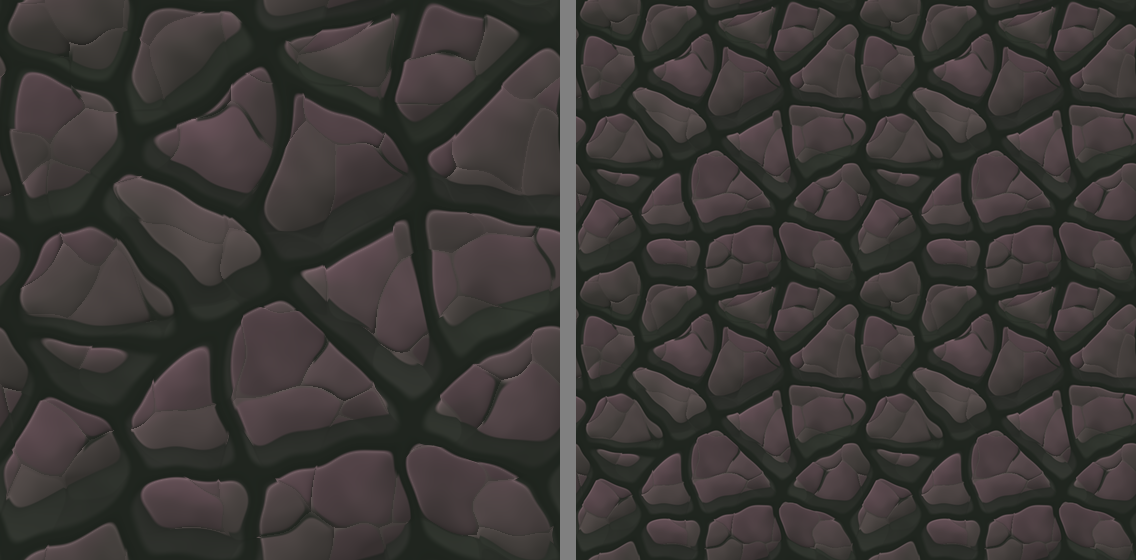
Left: one tile. Right: repeated 2 by 2.
Reproduce this texture procedurally as a Shadertoy shader.

```glsl
const float TAU = 6.2831853;

// Layout, in canvas units
const vec2 STONE_GRID = vec2(4.0, 5.0);
const vec2 FACET_GRID = vec2(7.0, 8.0);
const float JITTER = 0.85;
const float STONE_SPREAD = 0.011;
const float FACET_SPREAD = 0.003;
const float STONE_ROUND = 0.010;
const float FACET_ROUND = 0.005;
const float GAP_WIDTH = 0.009;
const float SIDE_DROP = 0.046;
const float CHIP_SIZE = 0.012;
const float WARP = 0.011;
const vec2 LIGHT = vec2(-0.5, 0.866);

// Palette
const vec3 GAP_COLOR = vec3(0.125, 0.147, 0.122);
const vec3 SIDE_GREEN = vec3(0.172, 0.195, 0.164);
const vec3 SIDE_GREY = vec3(0.180, 0.180, 0.172);
const vec3 FACE_DIM = vec3(0.205, 0.200, 0.185);
const vec3 FACE_BRIGHT = vec3(0.365, 0.332, 0.322);
const vec3 MAUVE_TINT = vec3(1.06, 0.93, 1.03);
const vec3 EDGE_GLOW = vec3(0.085, 0.078, 0.078);

struct Cell {
    float edge;  // distance to the outline
    float face;  // distance to the rim of the raised top
    vec2 slope;  // direction towards the closest rim
    vec3 id;
};

vec3 hash3(vec2 cell, float seed) {
    vec3 q = fract(vec3(cell.xyx + seed) * vec3(0.1031, 0.1030, 0.0973));
    q += dot(q, q.yxz + 33.33);
    return fract((q.xxy + q.yzz) * q.zyx);
}

// Layered sines; the frequency turns 45 degrees per layer and stays whole
float brush(vec2 p, vec2 freq) {
    float sum = 0.0, amp = 0.5;
    for (int i = 0; i < 5; i++) {
        float along = TAU * dot(freq, p) + 3.0 * sum;
        float across = TAU * dot(vec2(-freq.y, freq.x), p) + float(i) * 1.7;
        sum += amp * sin(along) * cos(across - 2.0 * sum);
        freq = vec2(freq.x - freq.y, freq.x + freq.y);
        amp *= 0.62;
    }
    return sum;
}

vec2 warp(vec2 p) {
    vec2 a = sin(TAU * (p.yx * vec2(3.0, 2.0) + p * vec2(1.0, 2.0)));
    vec2 b = sin(TAU * (p.yx * vec2(7.0, 8.0) - p * vec2(5.0, 3.0)) + 2.0 * a.yx);
    return p + WARP * (a + 0.35 * b);
}

// Site in xy, size weight in z
vec3 siteOf(vec2 cell, vec2 grid, float seed, float spread) {
    vec3 h = hash3(mod(cell, grid), seed);
    return vec3((cell + 0.5 + JITTER * (h.xy - 0.5)) / grid, spread * h.z);
}

// Weighted, wrapping cells with rounded corners and a lip on the lower side
Cell cellAt(vec2 p, vec2 grid, float seed, float spread, float rounding, float drop) {
    vec2 base = floor(p * grid), homeCell = base, home = p;
    float best = 1e5;
    for (int k = 0; k < 25; k++) {
        vec2 cell = base + vec2(k % 5 - 2, k / 5 - 2);
        vec3 site = siteOf(cell, grid, seed, spread);
        float power = dot(p - site.xy, p - site.xy) - site.z;
        if (power < best) { best = power; home = site.xy; homeCell = cell; }
    }
    vec3 id = hash3(mod(homeCell, grid), seed + 17.0);
    float edgeSum = 0.0, faceSum = 0.0;
    vec2 slope = vec2(0.0);
    for (int k = 0; k < 25; k++) {
        vec3 site = siteOf(base + vec2(k % 5 - 2, k / 5 - 2), grid, seed, spread);
        vec2 across = site.xy - home;
        float span = length(across);
        if (span < 0.001) continue;
        vec2 normal = across / span;
        float power = dot(p - site.xy, p - site.xy) - site.z;
        float dist = (power - best) / (2.0 * span);
        float lip = drop * (0.45 + id.x) * max(-normal.y, 0.0);
        float weight = exp(-(dist - lip) / rounding);
        edgeSum += exp(-dist / rounding);
        faceSum += weight;
        slope += normal * weight;
    }
    return Cell(-rounding * log(edgeSum), -rounding * log(faceSum), slope / faceSum, id);
}

void mainImage(out vec4 fragColor, in vec2 fragCoord) {
    vec2 p = fragCoord / iResolution.xy;
    float aa = max(1.2 / iResolution.y, 0.0012);
    vec2 q = warp(p);
    Cell stone = cellAt(q, STONE_GRID, 3.0, STONE_SPREAD, STONE_ROUND, SIDE_DROP);
    Cell facet = cellAt(warp(q + 0.31), FACET_GRID, 41.0, FACET_SPREAD, FACET_ROUND, 0.0);
    float paint = brush(p, vec2(3.0, 2.0));
    float mask = brush(p + 0.37, vec2(2.0, 1.0));
    float facetEdge = max(facet.edge, 0.0);
    float inside = smoothstep(0.0, 0.004, facetEdge);
    float stoneLit = dot(stone.slope, LIGHT);
    float facetLit = dot(facet.slope, LIGHT);

    // Gaps and shaded lower sides
    vec3 side = mix(SIDE_GREEN, SIDE_GREY, stone.id.y * 0.7);
    side *= 1.0 + inside * 0.2 * (facet.id.z - 0.5) + 0.08 * paint;
    vec3 color = mix(GAP_COLOR, side, smoothstep(0.0, 0.013, stone.edge - GAP_WIDTH * 0.7));

    // Raised top, painted in flat facets
    float rim = stone.face - GAP_WIDTH - CHIP_SIZE * inside * (facet.id.z - 0.4);
    float bevel = exp(-max(rim, 0.0) / 0.04);
    float tone = 0.44 + 0.36 * stoneLit * bevel + 0.22 * (stone.id.z - 0.5);
    tone += inside * 0.34 * (facet.id.x - 0.5) + 0.2 * paint;
    tone += 0.2 * facetLit * exp(-facetEdge / 0.022);
    vec3 top = mix(FACE_DIM, FACE_BRIGHT, clamp(tone, 0.0, 1.1));
    float mauve = 0.65 * inside * smoothstep(0.35, 0.8, facet.id.y) + 0.7 * bevel * max(stoneLit, 0.0);
    top *= mix(vec3(1.0), MAUVE_TINT, min(mauve + 0.2 * stone.id.y, 1.0));

    // Thin lit ridges, dark creases and a few open cracks
    float ridge = smoothstep(-0.15, 0.35, mask);
    top += EDGE_GLOW * ridge * max(facetLit, 0.0) * exp(-facetEdge / 0.0022);
    top *= 1.0 - 0.4 * ridge * max(-facetLit, 0.0) * exp(-facetEdge / 0.005);
    float crack = smoothstep(0.3, 0.5, mask) * (1.0 - smoothstep(0.002, 0.002 + 2.0 * aa, facetEdge));
    top = mix(top, GAP_COLOR, 0.8 * crack);
    top += EDGE_GLOW * smoothstep(-0.7, 0.9, stoneLit) * exp(-abs(rim - 0.003) / 0.002);

    // Soft contact shadow under the top, then the top itself
    color *= 1.0 - 0.12 * exp(-max(-rim, 0.0) / 0.008);
    color = mix(color, top, smoothstep(-aa, aa, rim));
    fragColor = vec4(color, 1.0);
}
```
